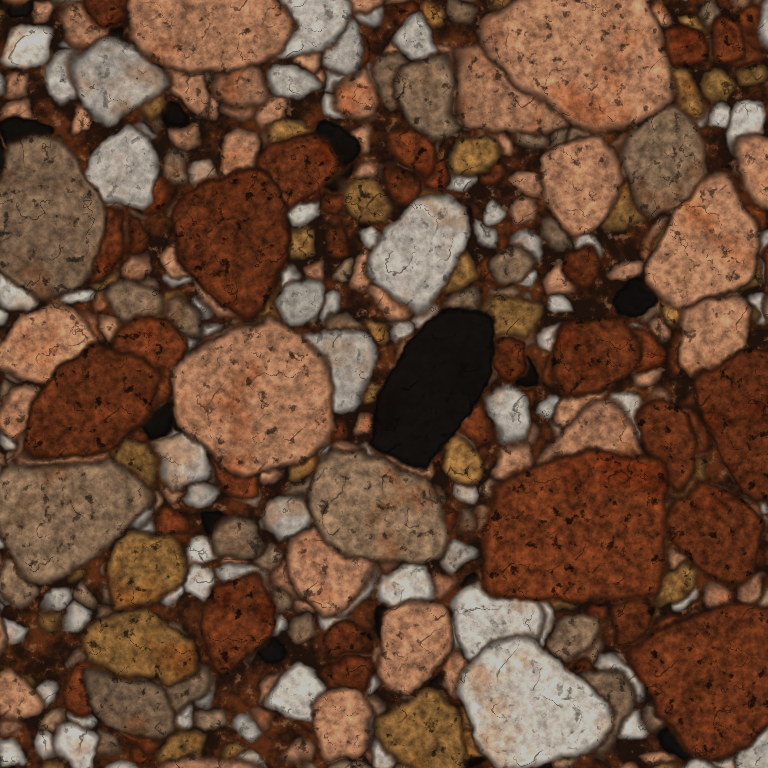
Reproduce this texture procedurally as a three.js fragment shader.

```glsl
// Sandstone thin section: angular mineral grains set in a dark, rusty cement.
#define COARSENESS 24.0   // cells across the finest grain layer
#define LAYER_STEP 1.7    // size ratio between grain layers
#define GRAIN_RADIUS 0.46 // mean radius in cells
#define ROUNDING 15.0     // higher gives sharper corners
#define EDGE_SOFT 0.0022  // edge blur in canvas units
#define RIM_WIDTH 0.008   // dark border inside a grain
#define HALO_WIDTH 0.007  // cement film around a grain
#define SPECKLE 1.25      // contrast inside grains
#define STAIN 0.55        // rust staining strength

varying vec2 vUv;

vec3 hash3(vec2 p) {
  vec3 q = fract(p.xyx * vec3(0.1031, 0.1030, 0.0973));
  q += dot(q, q.yxz + 33.33);
  return fract((q.xxy + q.yzz) * q.zyx);
}

float cornerSlope(vec2 cell, vec2 offset) {
  float angle = 6.2832 * hash3(cell).x;
  return dot(vec2(cos(angle), sin(angle)), offset);
}

float gradientNoise(vec2 p) {
  vec2 i = floor(p), f = fract(p);
  vec2 u = f * f * f * (f * (f * 6.0 - 15.0) + 10.0);
  vec2 e = vec2(1.0, 0.0);
  float low = mix(cornerSlope(i, f), cornerSlope(i + e, f - e), u.x);
  float high = mix(cornerSlope(i + e.yx, f - e.yx), cornerSlope(i + 1.0, f - 1.0), u.x);
  return 1.5 * mix(low, high, u.y);
}

float fbm(vec2 p) {
  float sum = 0.0, weight = 0.55;
  for (int i = 0; i < 4; i++) {
    sum += weight * gradientNoise(p);
    p = mat2(1.6, 1.2, -1.2, 1.6) * p + 7.3;
    weight *= 0.58;
  }
  return sum;
}

// Rounded irregular polygon, measured in cell units.
float grainDistance(vec2 p, vec2 id) {
  vec3 h = hash3(id + 17.0);
  float c = cos(6.2832 * h.x), s = sin(6.2832 * h.x);
  p = mat2(c, s, -s, c) * p;
  p.x *= mix(0.8, 1.45, h.y);
  float sum = 0.0;
  for (int i = 0; i < 6; i++) {
    vec3 side = hash3(id + 31.0 + 5.0 * float(i));
    float angle = 1.0472 * (float(i) + 0.7 * side.x);
    float radius = GRAIN_RADIUS * mix(0.75, 1.3, side.y);
    sum += exp(ROUNDING * (dot(p, vec2(cos(angle), sin(angle))) - radius));
  }
  return log(sum) / ROUNDING;
}

// Base colour in rgb, roughness of the texture in a.
vec4 mineral(float kind) {
  if (kind < 0.25) return vec4(0.69, 0.65, 0.60, 0.55); // quartz
  if (kind < 0.50) return vec4(0.64, 0.45, 0.33, 0.85); // pink feldspar
  if (kind < 0.68) return vec4(0.48, 0.38, 0.29, 0.85); // taupe rock
  if (kind < 0.82) return vec4(0.49, 0.35, 0.19, 1.00); // ochre
  if (kind < 0.97) return vec4(0.37, 0.18, 0.09, 1.10); // rust
  return vec4(0.07, 0.06, 0.05, 0.30);                  // opaque ore
}

vec3 cement(vec2 p) {
  float rust = fbm(p * 14.0 + 3.0), debris = fbm(p * 60.0 + 9.0);
  vec3 color = mix(vec3(0.12, 0.07, 0.045), vec3(0.34, 0.17, 0.08),
                   smoothstep(-0.35, 0.5, rust + 0.6 * debris));
  return mix(color, vec3(0.48, 0.36, 0.25), 0.7 * smoothstep(0.2, 0.6, debris));
}

vec3 grainColor(vec2 p, vec2 id, float d) {
  vec3 h = hash3(id + 71.0);
  vec4 base = mineral(h.x);
  vec2 q = p + 3.0 * h.yz;
  float mottle = fbm(q * 26.0), grit = fbm(q * 85.0);
  vec3 color = base.rgb * mix(0.88, 1.1, h.y);
  color *= 1.0 + SPECKLE * base.a * (0.28 * mottle + 0.42 * grit);
  // Rust stains, dark pits and wandering cracks
  color = mix(color, color * vec3(0.85, 0.58, 0.38), STAIN * smoothstep(0.05, 0.6, fbm(q * 11.0)));
  color *= 1.0 - 0.6 * base.a * smoothstep(0.22, 0.55, fbm(q * 55.0 + 5.0));
  float crack = abs(gradientNoise(q * 19.0 + 0.5 * mottle));
  color *= 1.0 - 0.45 * smoothstep(0.05, 0.0, crack) * smoothstep(-0.1, 0.3, mottle);
  return color * mix(0.5, 1.0, smoothstep(0.0, -RIM_WIDTH, d + 0.003 * grit));
}

void main() {
  vec2 p = vUv;
  vec2 warp = vec2(fbm(p * 16.0), fbm(p * 16.0 + 40.0));
  vec2 bent = p + 0.011 * warp;
  vec3 ground = cement(p), color = ground;
  float scale = COARSENESS;

  // Larger grains are laid over the smaller ones
  for (int layer = 0; layer < 4; layer++) {
    vec2 cell = floor(bent * scale), owner = cell;
    float nearest = 9.0, second = 9.0;
    for (int y = -1; y <= 1; y++) for (int x = -1; x <= 1; x++) {
      vec2 site = cell + vec2(float(x), float(y));
      vec2 id = site + 113.0 * float(layer + 1);
      vec3 h = hash3(id);
      if (h.z > 0.88 - 0.16 * float(layer)) continue;
      float d = grainDistance(bent * scale - site - 0.5 - 0.55 * (h.xy - 0.5), id);
      if (d < nearest) { second = nearest; nearest = d; owner = id; }
      else second = min(second, d);
    }
    // Touching grains share a thin seam
    float d = max(nearest, 0.5 * (nearest - second) + 0.02) / scale;
    color = mix(color, ground * 0.8, 0.75 * smoothstep(HALO_WIDTH, 0.0, d));
    color = mix(color, grainColor(p, owner, d), smoothstep(EDGE_SOFT, -EDGE_SOFT, d));
    scale /= LAYER_STEP;
  }
  gl_FragColor = vec4(clamp(color, 0.03, 0.74), 1.0);
}
```
